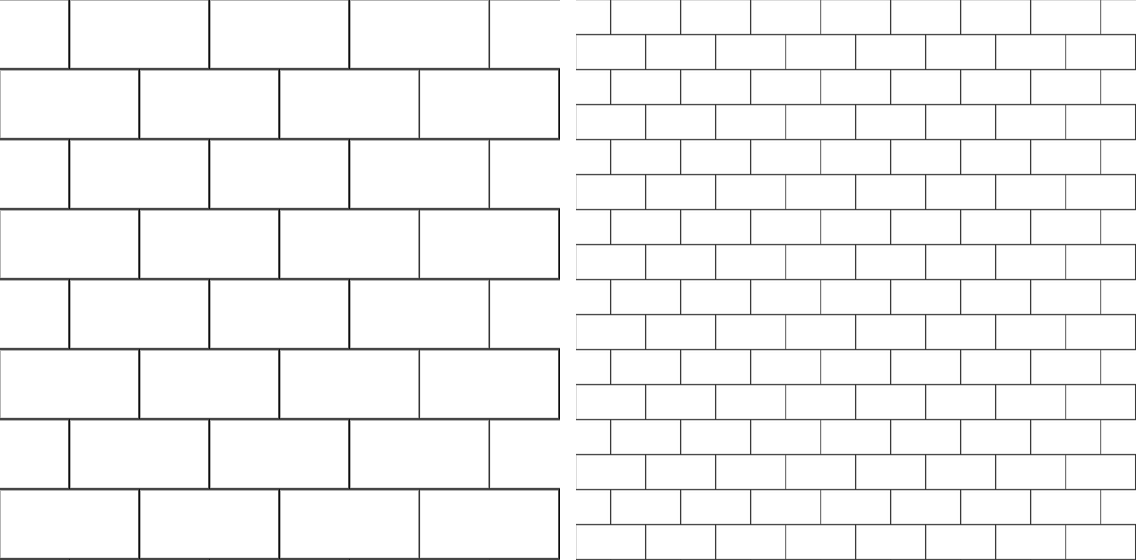
Left: one tile. Right: repeated 2 by 2.
Write a Shadertoy shader that draws this pattern.

```glsl
#define BRICKS 4.0
#define ROWS 8.0
#define BED_HALF_WIDTH 0.0023
#define JOINT_HALF_WIDTH 0.0018
#define THIN_HALF_WIDTH 0.0014
#define LINE_OFFSET vec2(-0.00125, 0.00156)
#define PAPER vec3(1.0)
#define BED_INK vec3(0.27)
#define JOINT_INK vec3(0.04)
#define THIN_INK vec3(0.20)

// Share of a pixel covered by a line, all lengths in canvas units
float lineCoverage(float dist, float halfWidth, float pixel) {
    return clamp((halfWidth - dist) / pixel + 0.5, 0.0, 1.0);
}

void mainImage(out vec4 fragColor, in vec2 fragCoord) {
    vec2 pixel = 1.0 / iResolution.xy;
    vec2 p = fragCoord * pixel - LINE_OFFSET;

    // Horizontal beds between the rows
    float y = p.y * ROWS;
    float bedDist = abs(y - round(y)) / ROWS;
    float bed = lineCoverage(bedDist, BED_HALF_WIDTH, pixel.y);

    // Vertical joints, shifted by half a brick on every other row
    float parity = mod(floor(y), 2.0);
    float x = p.x * BRICKS - 0.5 * parity;
    float joint = round(x);
    float jointDist = abs(x - joint) / BRICKS;

    // Two neighbouring half-brick columns carry a finer, paler joint
    float column = mod(2.0 * joint + parity, 2.0 * BRICKS);
    float thin = step(2.0 * BRICKS - 2.5, column);
    float halfWidth = mix(JOINT_HALF_WIDTH, THIN_HALF_WIDTH, thin);
    vec3 jointInk = mix(JOINT_INK, THIN_INK, thin);
    float upright = lineCoverage(jointDist, halfWidth, pixel.x);

    // Darker ink wins where lines meet
    vec3 color = min(mix(PAPER, BED_INK, bed), mix(PAPER, jointInk, upright));
    fragColor = vec4(color, 1.0);
}
```
